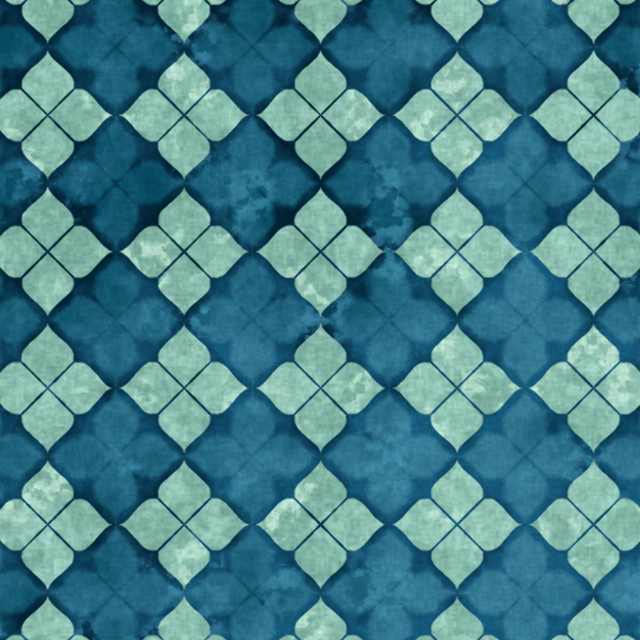
A WebGL 1 fragment shader for this pattern:

```glsl
precision highp float;
// Worn quatrefoil cloth: pale four-petal flowers on a square lattice, with
// faded blue flowers in the gaps between them. Petals come from a folded ogee
// profile; layered value noise supplies the dye patches, scuffs and weave.

uniform vec2 u_resolution;

const float PI = 3.14159265;
const float REPEATS = 4.69;                  // flowers across and down
const vec2 LATTICE_ORIGIN = vec2(0.501, 0.3935);
const float EDGE = 0.008;                    // in lattice cells
const float FADED_EDGE = 0.022;
const float SEAM = 0.011;                    // gap between pale petals
const float WEAVE = 0.09;

const vec3 INK = vec3(0.005, 0.13, 0.20);
const vec3 GROUND = vec3(0.08, 0.35, 0.48);
const vec3 DEEP_TEAL = vec3(0.025, 0.30, 0.395);
const vec3 STEEL = vec3(0.22, 0.49, 0.59);
const vec3 SAGE = vec3(0.44, 0.65, 0.59);
const vec3 MINT = vec3(0.60, 0.80, 0.74);
const vec3 CHALK = vec3(0.74, 0.89, 0.82);

float hash(vec2 p) {
  vec3 q = fract(vec3(p.xyx) * 0.1031);
  q += dot(q, q.yzx + 33.33);
  return fract((q.x + q.y) * q.z);
}

float noise(vec2 p) {
  vec2 i = floor(p), f = fract(p);
  f = f * f * (3.0 - 2.0 * f);
  return mix(mix(hash(i), hash(i + vec2(1.0, 0.0)), f.x),
             mix(hash(i + vec2(0.0, 1.0)), hash(i + vec2(1.0, 1.0)), f.x), f.y);
}

float fbm(vec2 p) {
  float sum = 0.0, amp = 0.53;
  for (int i = 0; i < 4; i++) {
    sum += amp * noise(p);
    p = mat2(1.6, 1.2, -1.2, 1.6) * p + 17.3;
    amp *= 0.5;
  }
  return sum;
}

// Approximate inside distance of a four-petal flower, positive inside.
float flower(vec2 c, float halfWidth, float belly, float tip, float seam) {
  c = abs(c);
  float along = max(c.x, c.y), across = min(c.x, c.y);
  float inner = (along - belly) / belly;
  float outer = clamp((along - belly) / (tip - belly), 0.0, 1.0);
  float ogee = mix(0.5 + 0.5 * cos(PI * outer), 1.0 - outer * outer, 0.25);
  float profile = along < belly ? sqrt(max(0.0, 1.0 - inner * inner)) : ogee;
  float side = min(halfWidth * profile, along - seam) - across;
  return min(0.7 * side, tip - along);
}

void main() {
  vec2 uv = gl_FragCoord.xy / u_resolution;
  vec2 p = (uv - LATTICE_ORIGIN) * REPEATS;
  float aa = max(EDGE, 0.7 * REPEATS / u_resolution.y);

  // Wear: broad dye drift, medium blotches and fine fibres
  float broad = fbm(p * 0.8 + 4.0) - 0.5;
  float blotch = fbm(p * 3.2 + 31.0);
  float fine = fbm(p * 14.0 + 70.0);
  float speck = noise(uv * 230.0);
  float weave = 0.5 * (noise(uv * vec2(90.0, 256.0)) + noise(uv * vec2(256.0, 90.0))) - 0.5;
  float tone = 0.57 + 0.45 * (uv.x - uv.y) + 0.8 * broad;

  // Both flower sets, with slightly frayed outlines
  float fray = (fine - 0.5) * 0.016;
  float paleDist = flower(fract(p + 0.5) - 0.5, 0.190, 0.236, 0.470, SEAM) + fray * 0.5;
  float fadedDist = flower(fract(p) - 0.5, 0.160, 0.270, 0.475, 0.0) + fray * 1.5;
  float pale = smoothstep(-aa, aa, paleDist);
  float faded = smoothstep(-FADED_EDGE, FADED_EDGE, fadedDist);

  // Ground, inked in pockets and close around the pale flowers
  float bare = tone + 1.3 * (blotch - 0.48) + 0.5 * (fine - 0.5);
  float rim = 1.0 - smoothstep(0.0, 0.045, -paleDist);
  vec3 color = mix(INK, GROUND, clamp(bare - 0.25 * rim + 0.05, 0.0, 1.0));

  // Faded flowers
  float fadedTone = clamp(tone + 0.9 * (blotch - 0.48) + 0.5 * (fine - 0.5), 0.0, 1.0);
  color = mix(color, mix(DEEP_TEAL, STEEL, fadedTone), faded * (0.92 - 0.25 * rim));

  // Rubbed patches and loose flecks over the blues
  float rubArea = smoothstep(0.54, 0.70, fbm(p * 2.1 + 90.0));
  float rub = rubArea * smoothstep(0.40, 0.62, fine);
  float flecks = smoothstep(0.84, 0.98, speck) * smoothstep(0.42, 0.65, blotch);
  color = mix(color, STEEL * 1.15, 0.55 * rub + 0.25 * flecks);

  // Pale flowers with hard-edged stains and chalky scuffs
  float stain = smoothstep(0.47, 0.51, fbm(p * 4.0 + 52.0) + 0.12 * (uv.x - 0.5));
  float paleTone = 0.28 + 0.34 * stain + 0.22 * (tone - 0.5) + 0.9 * (fine - 0.5);
  vec3 petal = mix(SAGE, MINT, clamp(paleTone + 0.1, 0.0, 1.0));
  float scuff = smoothstep(0.55, 0.68, blotch) * smoothstep(0.42, 0.60, fine);
  petal = mix(petal, CHALK, 0.75 * scuff);
  color = mix(color, petal, pale);

  // Woven grain
  color *= 1.0 + WEAVE * (2.0 * weave + 0.8 * (speck - 0.5));
  gl_FragColor = vec4(clamp(color, 0.0, 1.0), 1.0);
}
```
